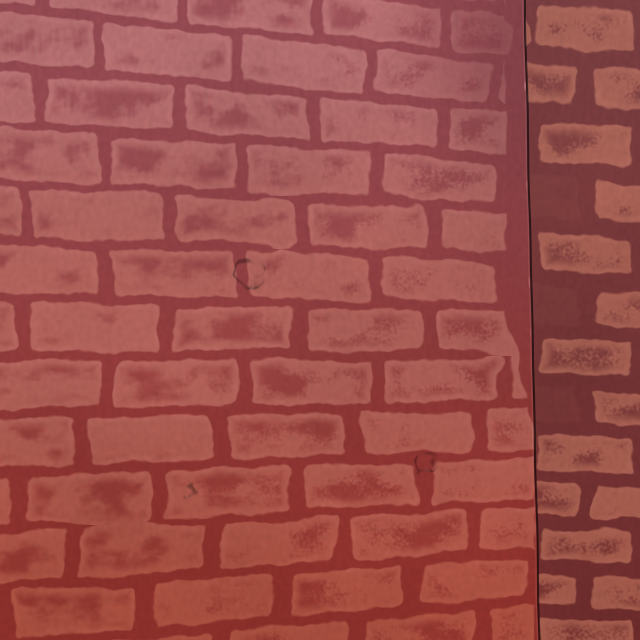
Write a WebGL 2 fragment shader that draws this texture.

```glsl
#version 300 es
precision highp float;
// Painted red brickwork on two wooden boards, with brushed wear, a seam and knots.
uniform vec2 u_resolution;
out vec4 outColor;

#define ROW_PITCH 0.0905    // row height at the left edge
#define ROW_TAPER 0.0167    // loss of row height across the canvas
#define COLUMN_RATE 4.39    // bricks per canvas width at the left edge
#define COLUMN_GROWTH 0.47  // narrowing of bricks to the right
#define MORTAR vec2(0.021, 0.015)
#define EDGE_WOBBLE 0.0055
#define EDGE_SOFT 0.0022
#define WEAR 0.80
#define GRAIN 0.035

float hash(vec2 p) {
    vec3 q = fract(p.xyx * vec3(0.1031, 0.1030, 0.0973));
    q += dot(q, q.yzx + 33.33);
    return fract((q.x + q.y) * q.z);
}

vec2 gradientAt(vec2 cell) {
    float angle = 6.2832 * hash(cell + 71.0);
    return vec2(cos(angle), sin(angle));
}

float noise(vec2 p) {
    vec2 i = floor(p), f = fract(p);
    vec2 w = f * f * f * (f * (f * 6.0 - 15.0) + 10.0);
    vec2 e = vec2(1, 0);
    float low = mix(dot(gradientAt(i), f), dot(gradientAt(i + e), f - e), w.x);
    float high = mix(dot(gradientAt(i + e.yx), f - e.yx), dot(gradientAt(i + 1.0), f - 1.0), w.x);
    return 1.4 * mix(low, high, w.y);
}

float fbm(vec2 p) {
    float sum = 0.0, gain = 0.55;
    for (int i = 0; i < 4; i++) {
        sum += gain * noise(p);
        p = mat2(1.6, 1.2, -1.2, 1.6) * p + 7.3;
        gain *= 0.5;
    }
    return sum;
}

// Signed distance to one hand-painted brick inside its grid cell
float brickDistance(vec2 grid, vec2 pitch, vec2 mortar, vec2 p) {
    vec2 id = floor(grid);
    vec2 local = (fract(grid) - 0.5) * pitch;
    float tilt = hash(id + 5.0) - 0.5, flare = hash(id + 19.0) - 0.5;
    local.y += 0.07 * tilt * local.x;
    local.x += 0.22 * flare * local.y;
    local += EDGE_WOBBLE * vec2(noise(p * 24.0), noise(p * 19.0 + 40.0));
    local += 0.0022 * vec2(noise(p * 75.0 + 9.0), noise(p * 70.0));
    vec2 halfSize = 0.5 * (pitch - mortar * (0.75 + 0.5 * hash(id + 31.0)));
    vec2 q = abs(local) - halfSize + 0.007;
    return length(max(q, 0.0)) + min(max(q.x, q.y), 0.0) - 0.007;
}

void main() {
    vec2 p = gl_FragCoord.xy / u_resolution;
    float down = 1.0 - p.y;
    float soft = max(EDGE_SOFT, 0.8 / min(u_resolution.x, u_resolution.y));
    float seam = p.x - mix(0.820, 0.843, down) - 0.001 * noise(vec2(1.0, p.y * 9.0));
    float rightBoard = smoothstep(-soft, soft, seam);

    // Brick grid: rows converge toward the right on the wide board
    vec2 grid, pitch, mortar = MORTAR;
    float strength = 1.0;
    if (seam < 0.0) {
        pitch.y = ROW_PITCH - ROW_TAPER * p.x;
        pitch.x = 1.0 / (COLUMN_RATE + 2.0 * COLUMN_GROWTH * p.x);
        grid.y = 6.0 + (down - 0.556) / pitch.y;
        float row = floor(grid.y);
        float shift = 0.72 + 0.34 * smoothstep(5.8, 7.2, row) + 0.5 * mod(row, 2.0);
        shift += 0.16 * (hash(vec2(row, 3.0)) - 0.5);
        grid.x = p.x * (COLUMN_RATE + COLUMN_GROWTH * p.x) - shift;
        mortar.x *= 0.75 + 0.6 * down;
        strength = 1.0 - 0.6 * smoothstep(0.58, 0.8, p.x) * smoothstep(0.72, 0.95, p.y);
    } else {
        pitch = vec2(0.168, 0.083);
        float fall = down - 0.039 - 0.06 * (p.x - 0.83);
        grid.y = 0.5 + fall * 12.63 - 0.5 * sin(3.1416 * fall / 0.95);
        float row = floor(grid.y);
        grid.x = (p.x - 0.831) / pitch.x - 0.5 * mod(row, 2.0);
        mortar += vec2(0.004, 0.010);
        strength = 1.0 - 0.9 * step(abs(row - 5.0), 2.5) * step(grid.x, 0.0);
    }
    float dist = brickDistance(grid, pitch, mortar, p);
    float margin = mix(0.835, 0.79, smoothstep(0.3, 0.52, p.y));
    if (seam < 0.0) dist = max(dist, p.x - margin + 0.004 * noise(p * 35.0));
    dist -= 0.011 * smoothstep(0.5, 0.8, noise(p * 8.0 + 3.0));  // paint bridging the mortar
    float brick = strength * smoothstep(soft, -soft, dist);

    // Paint colours shift from dusty rose above to warm red below
    vec3 mortarColor = mix(vec3(0.545, 0.185, 0.165), vec3(0.575, 0.285, 0.315), smoothstep(0.0, 1.0, p.y));
    vec3 brickColor = mix(vec3(0.655, 0.305, 0.245), vec3(0.680, 0.375, 0.345), smoothstep(0.0, 0.5, p.y));
    brickColor = mix(brickColor, vec3(0.700, 0.425, 0.430), smoothstep(0.5, 0.95, p.y));
    mortarColor = mix(mortarColor, mix(vec3(0.43, 0.17, 0.17), vec3(0.47, 0.24, 0.25), p.y), rightBoard);
    brickColor = mix(brickColor, vec3(0.62, 0.36, 0.30), 0.75 * rightBoard);

    // Worn middles, dry-brush streaks and fine speckle
    vec2 id = floor(grid);
    float inside = smoothstep(0.002, 0.022, -dist);
    float blotch = fbm(p * vec2(13.0, 19.0) + 23.0 * hash(id));
    float streak = noise(p * vec2(150.0, 16.0)) * smoothstep(0.35, 0.9, p.y);
    float speckle = noise(p * 190.0) * smoothstep(0.3, 0.9, p.x + 0.3 * down);
    float worn = blotch + 0.13 * streak + 0.22 * speckle + 0.35 * (hash(id + 11.0) - 0.5);
    worn = smoothstep(-0.12, 0.38, worn) * inside * WEAR;
    float rim = smoothstep(0.008, 0.0, abs(dist + 0.004)) * (0.5 + noise(p * 30.0));
    vec3 color = mix(mortarColor, brickColor + 0.018 * rim, brick * (1.0 - worn));

    // Uneven light and grain
    color *= 1.0 + 0.06 * fbm(p * 3.5) + GRAIN * noise(p * vec2(120.0, 90.0)) + 0.02 * streak;
    color *= 1.0 - 0.10 * smoothstep(0.55, 0.85, p.x) * smoothstep(0.2, 0.9, p.y) * (1.0 - rightBoard);

    // Knots: broken dark rings with a pale lower lip
    vec3 knots[3] = vec3[3](vec3(0.39, 0.575, 0.020), vec3(0.663, 0.279, 0.015), vec3(0.295, 0.232, 0.009));
    for (int i = 0; i < 3; i++) {
        vec2 q = p - knots[i].xy + 0.009 * vec2(noise(p * 55.0), noise(p * 50.0 + 8.0));
        float ring = smoothstep(0.005, 0.0, abs(length(q) - knots[i].z));
        color *= 1.0 - 0.32 * ring * smoothstep(-0.5, 0.3, noise(p * 45.0 + 2.0));
        color += 0.09 * smoothstep(0.005, 0.0, length(q + vec2(0.0, knots[i].z)));
    }

    // Board seam: dark crack, lit lip and pale chips
    color *= 1.0 - 0.62 * smoothstep(0.0026, 0.0006, abs(seam));
    float lip = smoothstep(0.0022, 0.0, abs(seam + 0.003));
    float chips = smoothstep(0.25, 0.6, noise(vec2(4.0, p.y * 26.0))) * smoothstep(0.35, 0.9, p.y);
    color += lip * (0.05 + 0.32 * chips);
    outColor = vec4(clamp(color, 0.0, 1.0), 1.0);
}
```
